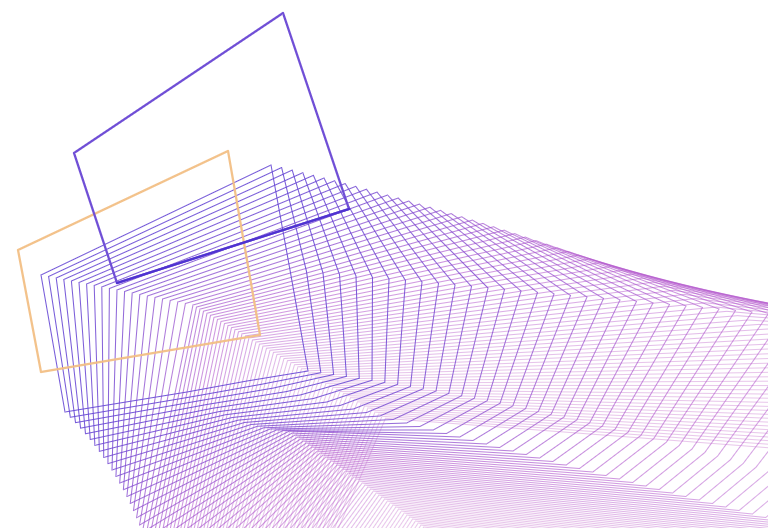
Write a Shadertoy shader that draws this background.

```glsl
// Nested fine-line polygons sweeping rightwards, with two tilted outline frames on white.

// Layout grid: 528 units per canvas height, y pointing down.
const float GRID_HEIGHT = 528.0;
const int OUTLINE_COUNT = 76;
const int CORNERS = 7;

const float FINE_WIDTH = 1.05;
const float FRAME_WIDTH = 2.3;
const float FINE_OPACITY_NEAR = 0.88;
const float FINE_OPACITY_FAR = 0.48;

const vec3 PAPER = vec3(1.0);
const vec3 INDIGO = vec3(0.39, 0.27, 0.83);
const vec3 MAGENTA = vec3(0.70, 0.34, 0.80);
const vec3 PALE_PINK = vec3(0.82, 0.55, 0.84);
const vec3 FRAME_VIOLET = vec3(0.44, 0.31, 0.84);
const vec3 FRAME_DEEP = vec3(0.31, 0.20, 0.82);
const vec3 FRAME_ORANGE = vec3(0.95, 0.75, 0.52);

// Corner tracks, clockwise from the upper left: start, speed, curve,
// the step where the track turns, and the speed after that turn.
const vec2 START[7] = vec2[7](
    vec2(41, 275), vec2(271, 165), vec2(290, 270), vec2(308, 371),
    vec2(247, 381), vec2(187, 392), vec2(65, 412));
const vec2 SPEED[7] = vec2[7](
    vec2(7.6, 1.5), vec2(10.6, 2.5), vec2(16.5, 1.5), vec2(12.8, 1.7),
    vec2(13.3, 3.5), vec2(6.4, 4.6), vec2(5.4, 5.2));
const vec2 CURVE[7] = vec2[7](
    vec2(0), vec2(0, 0.021), vec2(0), vec2(0, 0.03),
    vec2(0), vec2(0, -0.135), vec2(-0.07, 0.06));
const float TURN[7] = float[7](20.0, 99.0, 99.0, 99.0, 99.0, 16.0, 99.0);
const vec2 TURNED_SPEED[7] = vec2[7](
    vec2(3.5, 2.06), vec2(0), vec2(0), vec2(0),
    vec2(0), vec2(2.8, 2.0), vec2(0));

const vec2 VIOLET_FRAME[4] = vec2[4](
    vec2(74, 153), vec2(283, 13), vec2(349, 209), vec2(117, 283));
const vec2 ORANGE_FRAME[4] = vec2[4](
    vec2(18, 250), vec2(228, 151), vec2(260, 335), vec2(41, 372));

float segmentDistance(vec2 p, vec2 a, vec2 b) {
    vec2 pa = p - a, ba = b - a;
    return length(pa - ba * clamp(dot(pa, ba) / dot(ba, ba), 0.0, 1.0));
}

// Antialiased stroke that keeps its weight when thinner than a pixel.
float stroke(float dist, float width, float pixel) {
    float radius = 0.5 * max(width, pixel);
    return clamp((radius - dist) / pixel + 0.5, 0.0, 1.0) * 0.5 * width / radius;
}

vec2 cornerAt(int corner, float time) {
    float early = min(time, TURN[corner]);
    return START[corner] + (SPEED[corner] + CURVE[corner] * early) * early
         + TURNED_SPEED[corner] * (time - early);
}

float outlineDistance(vec2 p, float time) {
    float nearest = 1e5;
    vec2 previous = cornerAt(CORNERS - 1, time);
    for (int k = 0; k < CORNERS; k++) {
        vec2 current = cornerAt(k, time);
        nearest = min(nearest, segmentDistance(p, previous, current));
        previous = current;
    }
    return nearest;
}

float frameDistance(vec2 p, vec2 corners[4]) {
    float nearest = 1e5;
    for (int k = 0; k < 4; k++)
        nearest = min(nearest, segmentDistance(p, corners[k], corners[(k + 1) % 4]));
    return nearest;
}

void mainImage(out vec4 fragColor, in vec2 fragCoord) {
    float pixel = GRID_HEIGHT / iResolution.y;
    vec2 p = vec2(fragCoord.x, iResolution.y - fragCoord.y) * pixel;
    vec3 color = PAPER;

    // Fine outlines, drawn from the far pale ones to the near indigo ones
    for (int i = OUTLINE_COUNT - 1; i >= 0; i--) {
        float time = float(i);
        vec3 ink = mix(INDIGO, MAGENTA, smoothstep(0.0, 30.0, time));
        ink = mix(ink, PALE_PINK, smoothstep(32.0, 58.0, time));
        float opacity = mix(FINE_OPACITY_NEAR, FINE_OPACITY_FAR, smoothstep(0.0, 45.0, time));
        color = mix(color, ink, opacity * stroke(outlineDistance(p, time), FINE_WIDTH, pixel));
    }

    // Bold frames, the violet one with a deeper lower edge
    color = mix(color, FRAME_ORANGE, 0.95 * stroke(frameDistance(p, ORANGE_FRAME), FRAME_WIDTH, pixel));
    color = mix(color, FRAME_VIOLET, stroke(frameDistance(p, VIOLET_FRAME), FRAME_WIDTH, pixel));
    float lowerEdge = segmentDistance(p, VIOLET_FRAME[2], VIOLET_FRAME[3]);
    color = mix(color, FRAME_DEEP, stroke(lowerEdge, FRAME_WIDTH, pixel));

    fragColor = vec4(color, 1.0);
}
```
